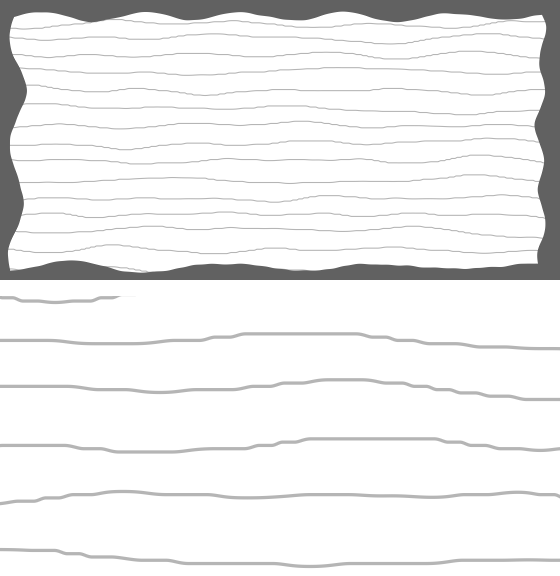
Top, the full canvas; bottom, a detail of the centre.
Give the GLSL for this texture, as a Shadertoy shader.

```glsl
// A torn white paper sheet on grey, crossed by fifteen thin wavering contour lines.

const float TAU = 6.2831853;
const vec3 BACKDROP = vec3(0.38);
const vec3 PAPER = vec3(1.0);
const vec3 INK = vec3(0.71);

const int LINE_COUNT = 15;
const float LINE_WIDTH = 0.0039;  // fraction of canvas height
const float STEPS = 256.0;        // height levels that the lines climb by

vec2 gradientAt(vec2 cell) {
    float angle = TAU * fract(sin(dot(cell, vec2(127.1, 311.7))) * 4375.85);
    return vec2(cos(angle), sin(angle));
}

float gradientNoise(vec2 p) {
    vec2 cell = floor(p), f = fract(p);
    vec2 u = f * f * f * (f * (f * 6.0 - 15.0) + 10.0);
    vec2 e = vec2(0.0, 1.0);
    float a = dot(gradientAt(cell), f);
    float b = dot(gradientAt(cell + e.yx), f - e.yx);
    float c = dot(gradientAt(cell + e.xy), f - e.xy);
    float d = dot(gradientAt(cell + e.yy), f - e.yy);
    return mix(mix(a, b, u.x), mix(c, d, u.x), u.y);
}

// Rounds a height to soft steps, giving flat runs with small jogs
float terrace(float height, float steps) {
    float h = height * steps;
    return (floor(h) + smoothstep(0.25, 0.75, fract(h)) + 0.87) / steps;
}

// Depth below the top of one contour line; rows crowd together near the top
float contourDepth(float x, float row) {
    float base = 0.064 + 0.0636 * row + 0.023 * exp(-row);
    float sway = 0.042 * gradientNoise(vec2(x * 3.1 + 0.2, row * 0.43 + 0.35));
    float ripple = 0.006 * gradientNoise(vec2(x * 8.0, row * 1.7 + 20.3));
    return terrace(base + sway + ripple, STEPS);
}

// Distance to a contour line, corrected for its local slope
float contourDistance(vec2 p, float row) {
    float reach = 0.002;
    float y = contourDepth(p.x, row);
    float rise = contourDepth(p.x + reach, row) - contourDepth(p.x - reach, row);
    float slope = rise / (2.0 * reach);
    return abs(p.y - y) / sqrt(1.0 + slope * slope);
}

// Width of the torn margin at position t along one side
float tornInset(float t, float mean, float swing, float period, float crest, float seed) {
    float wave = swing * cos(TAU * (t - crest) / period);
    float rough = 0.018 * gradientNoise(vec2(t * 5.3, seed));
    float nicks = 0.005 * gradientNoise(vec2(t * 17.0, seed + 9.2));
    return mean + wave + rough + nicks;
}

// Positive inside the sheet, negative on the backdrop
float sheetDistance(vec2 p, float width) {
    float left = p.x - tornInset(p.y, 0.060, -0.027, 0.39, 0.13, 3.4);
    float right = width - p.x - tornInset(p.y, 0.066, 0.013, 0.23, 0.22, 11.6);
    float top = p.y - tornInset(p.x, 0.058, -0.012, 0.365, 0.143, 24.3);
    float bottom = 1.0 - p.y - tornInset(p.x, 0.048, 0.015, 0.547, 0.234, 37.7);
    return min(min(left, right), min(top, bottom));
}

float coverage(float inside, float pixel) {
    return clamp(0.5 + inside / pixel, 0.0, 1.0);
}

void mainImage(out vec4 fragColor, in vec2 fragCoord) {
    // Canvas height is one unit; y runs downward from the top
    float pixel = 1.0 / iResolution.y;
    vec2 p = vec2(fragCoord.x, iResolution.y - fragCoord.y) * pixel;

    // Contour lines
    float ink = 0.0;
    for (int i = 0; i < LINE_COUNT; i++) {
        float d = contourDistance(p, float(i));
        ink = max(ink, coverage(0.5 * LINE_WIDTH - d, pixel));
    }

    // Sheet over backdrop
    float sheet = coverage(sheetDistance(p, iResolution.x * pixel), pixel);
    vec3 color = mix(BACKDROP, mix(PAPER, INK, ink), sheet);
    fragColor = vec4(color, 1.0);
}
```
